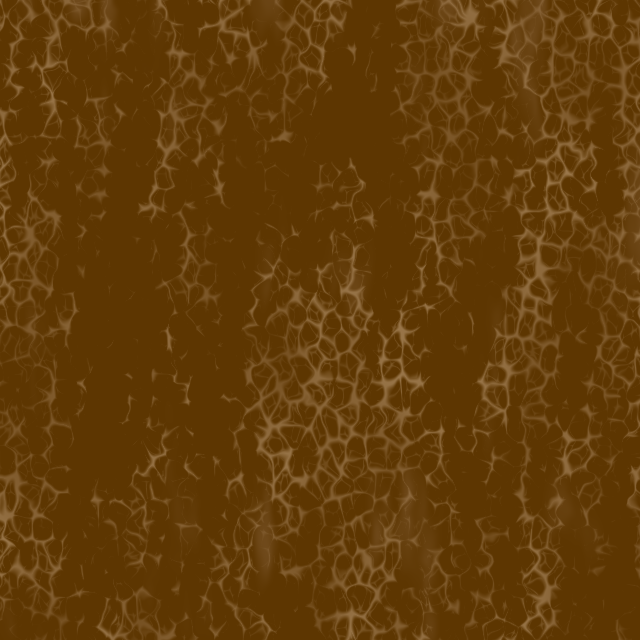
This texture is drawn by a WebGL 2 fragment shader. Its source:

```glsl
#version 300 es
precision highp float;

uniform vec2 u_resolution;
out vec4 fragColor;

const vec3 BASE = vec3(0.365, 0.212, 0.004);
const vec3 WORN = vec3(0.640, 0.505, 0.335);
const vec3 DUST = vec3(0.570, 0.430, 0.295);

vec2 hash2(vec2 p) {
  vec3 q = fract(p.xyx * vec3(0.1031, 0.1030, 0.0973));
  q += dot(q, q.yzx + 33.33);
  return fract((q.xx + q.yz) * q.zy);
}

float valueNoise(vec2 p) {
  vec2 cell = floor(p);
  vec2 f = fract(p);
  f = f * f * (3.0 - 2.0 * f);
  float low = mix(hash2(cell).x, hash2(cell + vec2(1.0, 0.0)).x, f.x);
  float high = mix(hash2(cell + vec2(0.0, 1.0)).x, hash2(cell + 1.0).x, f.x);
  return mix(low, high, f.y);
}

float fbm(vec2 p) {
  float sum = 0.0;
  float amplitude = 0.55;
  for (int i = 0; i < 3; i++) {
    sum += amplitude * valueNoise(p);
    p = p * 2.03 + 17.3;
    amplitude *= 0.5;
  }
  return sum / 0.9625;
}

// Smooth distance to the cell borders; negative where borders meet.
float crackDistance(vec2 p, float sharpness) {
  vec2 cell = floor(p);
  vec2 f = fract(p);
  vec2 nearest = vec2(0.0);
  float best = 8.0;
  for (int y = -1; y <= 1; y++) {
    for (int x = -1; x <= 1; x++) {
      vec2 offset = vec2(x, y);
      vec2 r = offset + hash2(cell + offset) - f;
      float d = dot(r, r);
      if (d < best) {
        best = d;
        nearest = r;
      }
    }
  }
  float sum = 0.0;
  for (int y = -2; y <= 2; y++) {
    for (int x = -2; x <= 2; x++) {
      vec2 offset = vec2(x, y);
      vec2 r = offset + hash2(cell + offset) - f;
      vec2 span = r - nearest;
      float gap = length(span);
      if (gap > 0.001) {
        float d = dot(0.5 * (nearest + r), span / gap);
        sum += exp(-sharpness * d);
      }
    }
  }
  return -log(sum) / sharpness;
}

// Crack coverage: widens with wear up to a limit, breaks up where it is low.
float cracks(vec2 p, float wear, float limit) {
  float width = limit * tanh((0.075 + 1.15 * (wear - 0.5)) / limit);
  return 1.0 - smoothstep(width - 0.2, width, crackDistance(p, 10.0));
}

void main() {
  vec2 uv = gl_FragCoord.xy / u_resolution.y;

  // Irregular bending of the whole surface
  vec2 bend = vec2(valueNoise(uv * 55.0), valueNoise(uv * 55.0 + 31.7)) - 0.5;
  vec2 p = uv + 0.012 * bend;

  // Vertical bands of wear, smaller streaks and fine grit
  float bands = fbm(p * vec2(14.0, 2.6) + 4.1);
  float streaks = valueNoise(p * vec2(38.0, 10.0) + 11.0);
  float grit = valueNoise(p * vec2(80.0, 56.0) + 57.0);
  float wear = 0.46 * bands + 0.28 * streaks + 0.26 * grit;

  // Coarse crack network and finer flecks
  float network = cracks(p * vec2(38.0, 27.0), wear, 0.15);
  float flecks = cracks(p * vec2(66.0, 44.0) + 9.0, wear - 0.05, 0.12);
  float strength = mix(0.45, 1.0, valueNoise(p * vec2(18.0, 7.0) + 23.0));
  float light = strength * max(network, 0.5 * flecks);

  // Soft dusty smears
  float smear = smoothstep(0.58, 0.88, fbm(uv * vec2(17.0, 5.0) + 51.0));
  float dust = 0.38 * smear * smoothstep(0.35, 0.6, bands);

  vec3 color = mix(BASE, DUST, dust);
  vec3 tint = mix(DUST, WORN, strength);
  color = mix(color, tint, 0.88 * light);
  fragColor = vec4(color, 1.0);
}
```
